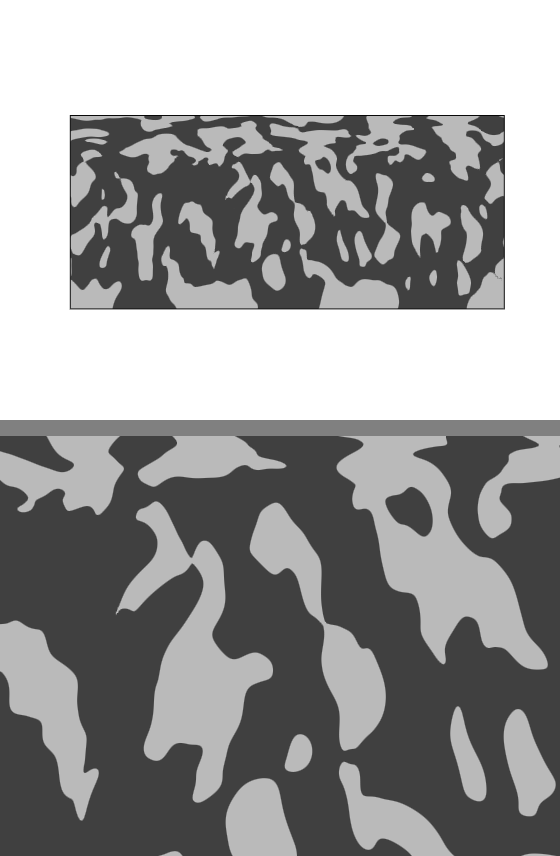
Top: the whole. Bottom: its middle third, enlarged.
This pattern is drawn by a Shadertoy shader. Its source:

```glsl
const float TAU = 6.2831853;
const vec3 PAPER = vec3(1.0);
const vec3 DARK_GREY = vec3(0.25);
const vec3 LIGHT_GREY = vec3(0.73);
const vec3 FRAME_BLACK = vec3(0.0);

// Panel corners as fractions of the canvas
const vec2 PANEL_MIN = vec2(0.1255, 0.2645);
const vec2 PANEL_MAX = vec2(0.9005, 0.725);
const float FRAME_HALF_WIDTH = 0.0011;

// Unit gradient of a lattice cell that repeats after period cells
vec2 cellGradient(vec2 cell, vec2 period, float seed) {
    cell = mod(cell, period);
    vec3 h = fract(vec3(cell.xyx + seed) * vec3(0.1031, 0.1030, 0.0973));
    h += dot(h, h.yzx + 33.33);
    float angle = TAU * fract((h.x + h.y) * h.z);
    return vec2(cos(angle), sin(angle));
}

// Wrapping gradient noise, about -0.7 to 0.7; p runs 0..1 over one period
float gradientNoise(vec2 p, vec2 period, float seed) {
    p *= period;
    vec2 i = floor(p);
    vec2 f = p - i;
    vec2 w = f * f * f * (f * (f * 6.0 - 15.0) + 10.0);
    vec2 e = vec2(1.0, 0.0);
    float a = dot(cellGradient(i, period, seed), f);
    float b = dot(cellGradient(i + e.xy, period, seed), f - e.xy);
    float c = dot(cellGradient(i + e.yx, period, seed), f - e.yx);
    float d = dot(cellGradient(i + e.xx, period, seed), f - e.xx);
    return mix(mix(a, b, w.x), mix(c, d, w.x), w.y);
}

// Two octaves: blobs with ragged outlines
float blobNoise(vec2 p, vec2 period, float seed) {
    return gradientNoise(p, period, seed)
         + 0.32 * gradientNoise(p + 0.137, period * 2.0, seed + 17.0);
}

// Displace the domain to bend the lattice
vec2 warp(vec2 p, float seed) {
    vec2 period = vec2(11.0, 6.0);
    return p + vec2(0.025, 0.06) * vec2(gradientNoise(p, period, seed),
                                        gradientNoise(p, period, seed + 9.0));
}

// Positive where the panel is light
float stainField(vec2 p) {
    vec2 bent = warp(p, 5.0);

    // Tall blobs that lean inwards on both sides
    vec2 leaning = bent - vec2(0.10 * sin(TAU * p.x) * (p.y - 0.4), 0.0);
    float tall = blobNoise(leaning + vec2(0.0, 0.07), vec2(20.0, 5.0), 41.0);

    // Flat blobs along the top
    float flatBlobs = blobNoise(bent, vec2(13.0, 15.0), 73.0);
    float top = smoothstep(0.70, 0.88, p.y);
    float field = mix(tall - 0.10, flatBlobs - 0.03, top);
    field += 0.18 * smoothstep(0.95, 1.0, p.y);

    // Three light mounds parted by dark gaps along the base
    float mounds = cos(3.0 * TAU * p.x) + 0.28;
    return field + 1.3 * mounds * smoothstep(0.17, 0.0, p.y);
}

// Signed distance to a box with sharp corners
float boxDistance(vec2 p, vec2 halfSize) {
    vec2 d = abs(p) - halfSize;
    return max(d.x, d.y);
}

// Antialiased cover of a shape, from its inside distance
float cover(float inside, float pixel) {
    return clamp(inside / pixel + 0.5, 0.0, 1.0);
}

void mainImage(out vec4 fragColor, in vec2 fragCoord) {
    vec2 uv = fragCoord / iResolution.xy;
    vec2 scale = vec2(iResolution.x / iResolution.y, 1.0);
    float pixel = 1.0 / iResolution.y;

    // Two greys inside the panel
    float field = stainField((uv - PANEL_MIN) / (PANEL_MAX - PANEL_MIN));
    float light = cover(field, max(fwidth(field), 1e-4));
    vec3 stain = mix(DARK_GREY, LIGHT_GREY, light);

    // Panel on paper, then its thin frame
    vec2 center = 0.5 * (PANEL_MIN + PANEL_MAX);
    vec2 halfSize = 0.5 * (PANEL_MAX - PANEL_MIN);
    float edge = boxDistance((uv - center) * scale, halfSize * scale);
    vec3 color = mix(PAPER, stain, cover(-edge, pixel));
    color = mix(color, FRAME_BLACK, cover(FRAME_HALF_WIDTH - abs(edge), pixel));

    fragColor = vec4(color, 1.0);
}
```
